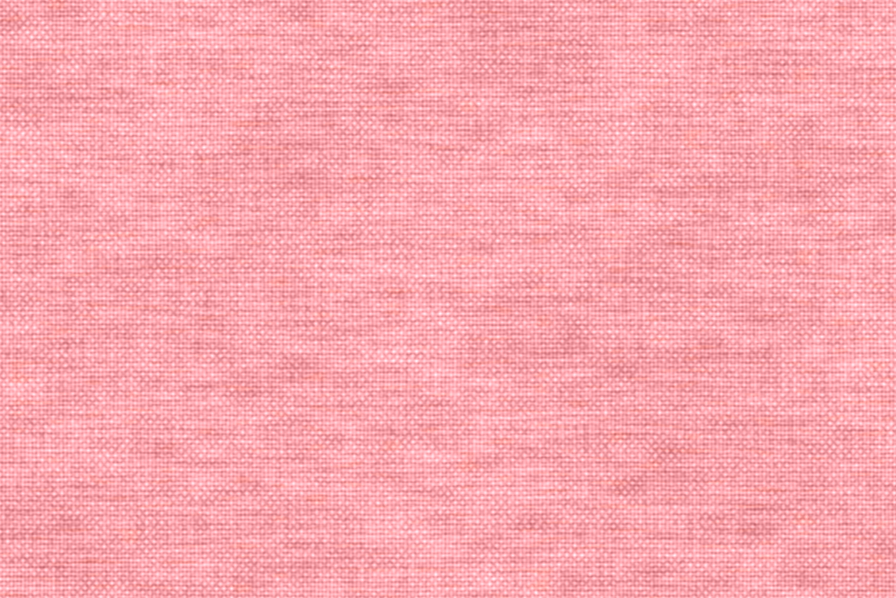
A WebGL 1 fragment shader for this texture:

```glsl
precision highp float;

// Pink plain-weave cloth: crossed threads as cosine waves, with a staggered
// checker of small dark gaps. Stretched gradient noise bends the threads,
// varies their thickness and scatters warm horizontal slubs.

#define WARP_COUNT 155.0    // upright threads per canvas height
#define WEFT_COUNT 126.0    // level threads per canvas height
#define WANDER 0.40         // sideways drift, in threads
#define GAP_DEPTH 0.85      // staggered dark gaps
#define WEFT_GROOVE 0.88    // grooves between level threads
#define WARP_GROOVE 0.55    // grooves between upright threads
#define WEFT_STREAK 1.50    // uneven tone along level threads
#define WARP_STREAK 0.85    // uneven tone along upright threads
#define GRAIN 1.70          // fine fibre grain
#define MOTTLE 0.80         // broad cloudy patches
#define CONTRAST 0.073      // tone range of the whole cloth
#define SLUB_WARMTH 0.055   // orange tint of the slubs

uniform vec2 u_resolution;

const float PI = 3.14159265;
const vec3 CLOTH_PINK = vec3(0.994, 0.655, 0.687);
const vec3 TONE_SLOPE = vec3(0.87, 1.0, 1.0);

vec2 gradientAt(vec2 cell) {
  vec3 q = fract(cell.xyx * vec3(0.1031, 0.1030, 0.0973));
  q += dot(q, q.yzx + 33.33);
  float angle = 2.0 * PI * fract((q.x + q.y) * q.z);
  return vec2(cos(angle), sin(angle));
}

// Gradient noise, roughly -0.7 to 0.7
float noise(vec2 p) {
  vec2 i = floor(p);
  vec2 f = p - i;
  vec2 w = f * f * f * (f * (f * 6.0 - 15.0) + 10.0);
  vec2 e = vec2(1.0, 0.0);
  float a = dot(gradientAt(i), f);
  float b = dot(gradientAt(i + e.xy), f - e.xy);
  float c = dot(gradientAt(i + e.yx), f - e.yx);
  float d = dot(gradientAt(i + e.xx), f - e.xx);
  return mix(mix(a, b, w.x), mix(c, d, w.x), w.y);
}

// Thread coordinates: one unit per thread, gently bent
vec2 threadSpace(vec2 p) {
  vec2 bend = vec2(noise(p * vec2(9.0, 5.0) + 17.0),
                   noise(p * vec2(2.5, 9.0) + 43.0));
  return p * vec2(WARP_COUNT, WEFT_COUNT) + WANDER * bend;
}

// Relief of the weave, crisper in some patches than in others
float weaveTone(vec2 thread, vec2 p) {
  float crispness = 1.0 + 1.3 * noise(p * vec2(14.0, 26.0) + 71.0);
  float checker = cos(PI * thread.x) * cos(PI * thread.y);
  // The square term flattens the light crowns and deepens the gaps
  float gaps = checker - 0.5 * (checker * checker - 0.25);
  vec2 grooves = cos(2.0 * PI * thread);
  return GAP_DEPTH * crispness * gaps
       + WEFT_GROOVE * grooves.y + WARP_GROOVE * grooves.x;
}

// Uneven yarn: streaks along both threads, grain and clouds
float yarnTone(vec2 thread, vec2 p) {
  float weft = noise(vec2(p.x * 13.0, thread.y * 0.83) + 5.0);
  float warp = noise(vec2(thread.x * 0.81, p.y * 13.0) + 29.0);
  float grain = noise(p * vec2(120.0, 205.0) + 91.0);
  float cloud = 0.7 * noise(p * vec2(2.2, 3.6) + 13.0)
              + noise(p * vec2(5.0, 21.0) + 37.0);
  return WEFT_STREAK * weft + WARP_STREAK * warp
       + GRAIN * grain + MOTTLE * cloud;
}

void main() {
  vec2 p = gl_FragCoord.xy / u_resolution.y;
  vec2 thread = threadSpace(p);

  float tone = weaveTone(thread, p) + yarnTone(thread, p);
  vec3 color = CLOTH_PINK + TONE_SLOPE * CONTRAST * tone;

  // Short warm slubs lying along the level threads
  float slub = smoothstep(0.20, 0.50, noise(p * vec2(16.0, 75.0) + 57.0));
  color += SLUB_WARMTH * slub * vec3(0.2, -0.4, -1.0);

  gl_FragColor = vec4(clamp(color, 0.0, 1.0), 1.0);
}
```
